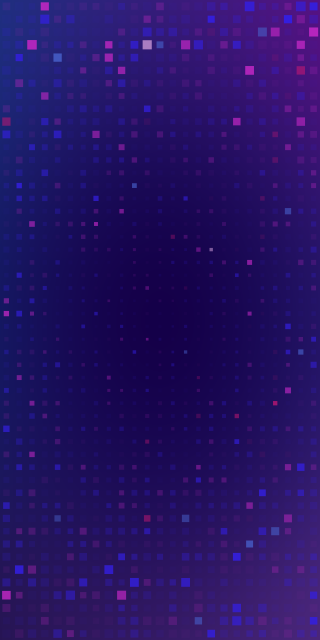
Reproduce this background procedurally as a Shadertoy shader.

```glsl
// Grid of small glowing squares over a blue-violet gradient that darkens at the centre.

const float COLUMNS = 25.0;

const vec3 CENTRE_INDIGO = vec3(0.08, 0.0, 0.285);
const vec3 TOP_LEFT_BLUE = vec3(0.12, 0.18, 0.50);
const vec3 TOP_RIGHT_PURPLE = vec3(0.33, 0.07, 0.51);
const vec3 MID_LEFT_BLUE = vec3(0.08, 0.14, 0.43);
const vec3 MID_RIGHT_INDIGO = vec3(0.17, 0.12, 0.46);
const vec3 LOW_LEFT_PLUM = vec3(0.15, 0.08, 0.33);
const vec3 LOW_RIGHT_VIOLET = vec3(0.29, 0.15, 0.48);

const vec3 SQUARE_BLUE = vec3(0.20, 0.12, 0.88);
const vec3 SQUARE_MAGENTA = vec3(0.74, 0.15, 0.76);
const vec3 SQUARE_CRIMSON = vec3(0.76, 0.09, 0.45);
const vec3 SQUARE_STEEL = vec3(0.28, 0.38, 0.80);
const vec3 SQUARE_PALE = vec3(0.82, 0.62, 0.86);

float hash(vec2 cell, float seed) {
    return fract(sin(dot(cell, vec2(127.1, 311.7)) + seed * 74.7) * 43758.5453);
}

// 0 in the dark centre, 1 in the corners; p spans -1..1
float edgeAmount(vec2 p) {
    return smoothstep(0.0, 1.25, length(p * vec2(0.75, 1.0)));
}

vec3 backdrop(vec2 uv) {
    vec2 p = uv * 2.0 - 1.0;
    vec3 low = mix(LOW_LEFT_PLUM, LOW_RIGHT_VIOLET, uv.x);
    vec3 middle = mix(MID_LEFT_BLUE, MID_RIGHT_INDIGO, uv.x);
    vec3 high = mix(TOP_LEFT_BLUE, TOP_RIGHT_PURPLE, uv.x);
    vec3 rim = mix(middle, p.y < 0.0 ? low : high, smoothstep(0.0, 1.0, abs(p.y)));
    return mix(CENTRE_INDIGO, rim, edgeAmount(p));
}

// Antialiased coverage of a square around the origin
float squareMask(vec2 p, float halfSize, float blur) {
    vec2 cover = clamp((halfSize - abs(p)) / blur + 0.5, 0.0, 1.0);
    return cover.x * cover.y;
}

vec3 squareColor(float pick, float rare) {
    vec3 color = mix(SQUARE_BLUE, SQUARE_MAGENTA, step(0.52, pick));
    color = mix(color, SQUARE_CRIMSON, step(0.86, pick));
    color = mix(color, SQUARE_STEEL, step(0.94, pick));
    return mix(color, SQUARE_PALE, step(0.996, rare));
}

// Mostly faint squares with a few vivid ones
float squareOpacity(float faintness, float vividness, float vivid, float edge) {
    float faint = mix(0.04, 0.40, faintness * faintness);
    float bright = vivid * mix(0.5, 1.0, vividness);
    return max(faint, bright) * mix(0.6, 1.0, edge);
}

void mainImage(out vec4 fragColor, in vec2 fragCoord) {
    vec2 uv = fragCoord / iResolution.xy;
    vec3 color = backdrop(uv);

    // Square cells, counted from the lower left
    vec2 grid = fragCoord / iResolution.x * COLUMNS;
    vec2 cell = floor(grid);
    vec2 local = fract(grid) - 0.5;
    float pixel = COLUMNS / iResolution.x;

    // Vivid squares are denser towards top and bottom
    vec2 cellPos = (cell + 0.5) / COLUMNS * iResolution.x / iResolution.xy * 2.0 - 1.0;
    float edge = edgeAmount(cellPos);
    float rare = hash(cell, 3.0);
    float vivid = step(mix(0.94, 0.87, edge), rare);

    // Squares grow from the centre, chiefly towards top and bottom
    float growth = smoothstep(0.0, 1.05, length(cellPos * vec2(0.5, 1.0)));
    float halfSize = mix(0.11, 0.31, growth) * mix(0.8, 1.1, hash(cell, 1.0));
    halfSize *= 1.0 + 0.12 * vivid;

    // Warmer hues gather towards the right, cooler ones among the faint
    float pick = hash(cell, 5.0) + cellPos.x * 0.06 - 0.12 * (1.0 - vivid);
    vec3 squareTint = squareColor(clamp(pick, 0.0, 1.0), rare);
    float opacity = squareOpacity(hash(cell, 2.0), hash(cell, 4.0), vivid, edge);
    color = mix(color, squareTint, squareMask(local, halfSize, pixel) * opacity);

    fragColor = vec4(color, 1.0);
}
```
